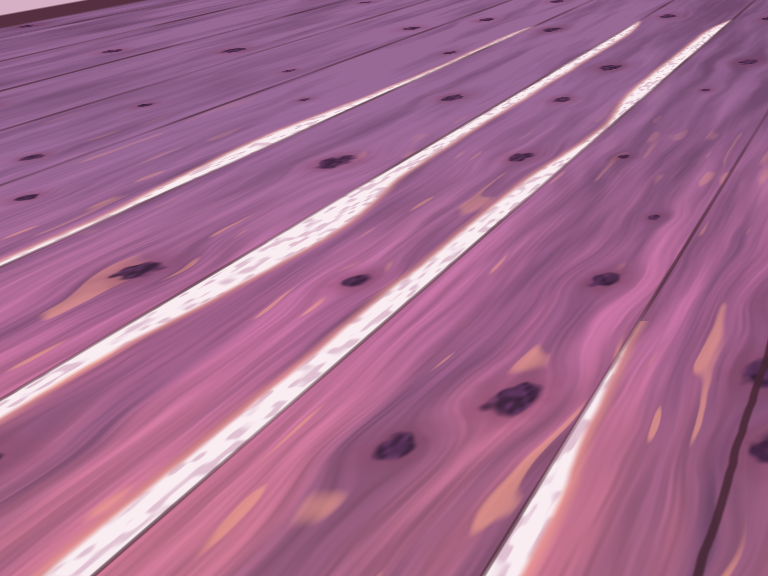
Reproduce this texture procedurally as a WebGL 1 fragment shader.

```glsl
precision highp float;
// Knotty red cedar boards in perspective, with pale sapwood strips along the seams.
uniform vec2 u_resolution;

const vec2 VANISH = vec2(1.615, 1.264);   // vanishing point, in canvas heights
const float BOARD = 0.535;                // board width on the floor plane
const float FIRST_SEAM = 0.08;
const float FLOOR_EDGE = 5.15;
const float KNOT_ROWS = 5.5;              // knot rows per unit of log depth
const float KNOT_CHANCE = 0.72;
const vec3 ROSE = vec3(0.77, 0.45, 0.56);
const vec3 PINK = vec3(0.74, 0.43, 0.61);
const vec3 PURPLE = vec3(0.60, 0.41, 0.59);
const vec3 DUSK = vec3(0.42, 0.27, 0.41);
const vec3 SAP = vec3(0.98, 0.93, 0.95);
const vec3 SAP_FLECK = vec3(0.84, 0.69, 0.77);
const vec3 AMBER = vec3(0.95, 0.64, 0.55);
const vec3 KNOT = vec3(0.23, 0.13, 0.24);
const vec3 KNOT_HALO = vec3(0.50, 0.25, 0.37);
const vec3 CRACK = vec3(0.27, 0.15, 0.20);

float hash(vec2 p) {
  return fract(sin(dot(p, vec2(127.1, 311.7))) * 43758.55);
}

float noise(vec2 p) {
  vec2 i = floor(p), f = fract(p);
  f = f * f * (3.0 - 2.0 * f);
  return mix(mix(hash(i), hash(i + vec2(1, 0)), f.x),
             mix(hash(i + vec2(0, 1)), hash(i + vec2(1, 1)), f.x), f.y);
}

float fbm(vec2 p) {
  float sum = 0.0, amp = 0.53;
  for (int i = 0; i < 4; i++) {
    sum += amp * noise(p);
    p = p * 2.03 + 17.3;
    amp *= 0.5;
  }
  return sum;
}

float bump(float x, float width) {
  return exp(-x * x / (width * width));
}

// Sapwood width at a seam: base width, swelling, its depth and its length
float sapWidth(float seam, float depth) {
  vec4 s = vec4(-0.03, 0.0, 1.0, 1.0);
  if (seam == 1.0) s = vec4(-0.012, 0.07, 0.72, 0.38);
  if (seam == 2.0) s = vec4(0.073, -0.055, 2.05, 0.2);
  if (seam == 3.0) s = vec4(0.06, 0.075, 1.48, 0.22);
  if (seam == 4.0) s = vec4(0.022, 0.065, 2.0, 0.3);
  float wobble = 0.022 * (fbm(vec2(depth * 7.0, seam * 9.0)) - 0.5);
  return s.x + s.y * bump(depth - s.z, s.w) + wobble - 0.15 * smoothstep(3.1, 3.6, depth);
}

// Knots of one board: x = core, y = halo, z = sideways push on the grain
vec3 knots(vec2 f, float board) {
  vec3 sum = vec3(0.0);
  float row = floor(log(f.y) * KNOT_ROWS);
  for (int i = -1; i <= 1; i++) {
    vec2 id = vec2(board, row + float(i));
    float present = step(hash(id + 3.7), KNOT_CHANCE);
    float across = FIRST_SEAM + (board + mix(0.22, 0.78, hash(id + 8.1))) * BOARD;
    float depth = exp((id.y + mix(0.2, 0.8, hash(id + 5.3))) / KNOT_ROWS);
    float radius = mix(0.020, 0.052, hash(id + 1.9));
    vec2 q = (f - vec2(across, depth)) / (radius * vec2(1.0, 0.6 + 0.05 * depth));
    float d = length(q) + 0.5 * (noise(f * vec2(45.0, 70.0)) - 0.5);
    sum.x = max(sum.x, present * (1.0 - smoothstep(0.65, 1.1, d)));
    sum.y = max(sum.y, present * exp(-0.4 * d * d));
    sum.z += present * q.x * radius * exp(-0.13 * dot(q, q));
  }
  return sum;
}

void main() {
  vec2 p = gl_FragCoord.xy / u_resolution.y;
  vec2 away = VANISH - p;
  vec2 f = vec2(away.x, 1.0) / away.y;    // floor point: across, depth
  float px = f.y * (1.0 + abs(f.x)) / u_resolution.y;
  float board = floor((f.x - FIRST_SEAM) / BOARD);
  float seam = floor((f.x - FIRST_SEAM) / BOARD + 0.5);
  float offset = f.x - FIRST_SEAM - seam * BOARD;
  float nearby = 1.0 - smoothstep(1.0, 2.6, f.y);

  // Grain bending around the knots
  vec3 knot = knots(f, board);
  float g = f.x - 0.8 * knot.z + 0.05 * (fbm(vec2(f.x * 5.0, f.y * 4.0) + board * 7.0) - 0.5);
  float broad = fbm(vec2(g * 13.0, f.y * 2.2 + board * 5.0));
  float fibre = noise(vec2(g * 130.0, f.y * 9.0)) - 0.5;
  float rings = sin(g * 75.0 + 16.0 * noise(vec2(g * 5.0, f.y * 2.5) + board * 3.0));

  // Heartwood, paler and pinker near the viewer
  vec3 col = mix(ROSE, PINK, smoothstep(0.05, 0.5, p.y));
  col = mix(col, PURPLE, smoothstep(0.42, 0.85, p.y + 0.12 * (0.67 - p.x)));
  float shade = 1.5 * (broad - 0.42) + 0.16 * (hash(vec2(board, 4.0)) - 0.3);
  shade += 0.32 * smoothstep(0.95, 1.35, p.x) + 0.2 * smoothstep(2.7, 4.5, f.x);
  col = mix(col, DUSK, clamp(shade, 0.0, 0.85));
  col *= 1.0 + nearby * (0.14 * fibre + 0.05 * rings);
  float fleck = smoothstep(0.83, 0.93, noise(vec2(g * 32.0, f.y * 8.0) + 31.0));
  col = mix(col, AMBER, 0.6 * fleck * nearby);

  // Sapwood: crisp at the seam, amber and soft inside the board
  float side = mod(seam, 2.0) < 0.5 ? 1.0 : -1.0;
  float inward = side * offset, width = sapWidth(seam, f.y);
  float atSeam = smoothstep(-px, px, inward);
  float glow = atSeam * (1.0 - smoothstep(width, width + 0.028, inward));
  float sap = atSeam * (1.0 - smoothstep(width - 0.008 - px, width + 0.004 + px, inward));
  float speckle = smoothstep(0.48, 0.85, noise(f * vec2(85.0, 55.0)));
  col = mix(col, AMBER, 0.55 * glow * step(0.0, width));
  col = mix(col, mix(SAP, SAP_FLECK, 0.75 * speckle), sap);

  // Knots, seams and a long wandering crack
  col = mix(col, KNOT_HALO, 0.6 * knot.y * (1.0 - 0.7 * sap));
  col = mix(col, KNOT * (0.8 + 0.8 * noise(f * 90.0)), 0.9 * knot.x);
  float gap = 1.0 - smoothstep(0.002, 0.004 + px, abs(offset));
  col = mix(col, CRACK, gap * mix(0.2, 0.7, noise(vec2(f.y * 6.0, seam * 5.0))));
  float wander = abs(f.x - 0.325 - 0.03 * (fbm(vec2(f.y * 9.0, 2.0)) - 0.5));
  col = mix(col, CRACK, 0.85 * (1.0 - smoothstep(0.004, 0.008 + px, wander)) * step(f.y, 1.4));

  // Floor edge and the pale ground beyond it
  col = mix(col, CRACK * 1.25, smoothstep(-px, px, f.x - FLOOR_EDGE));
  col = mix(col, SAP_FLECK, smoothstep(-px, px, f.x - FLOOR_EDGE - 0.4));
  gl_FragColor = vec4(col, 1.0);
}
```
